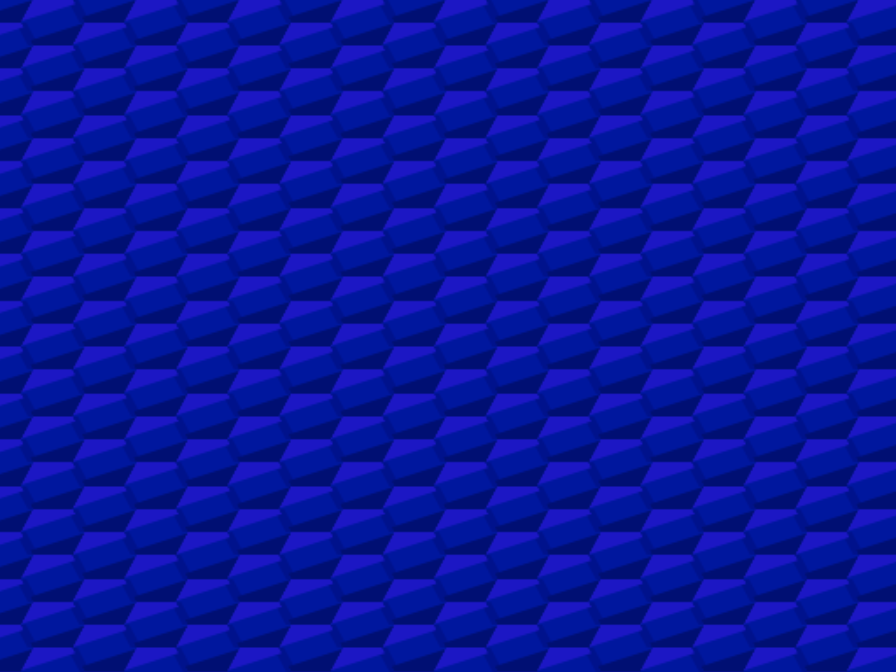
Reproduce this pattern procedurally as a Shadertoy shader.

```glsl
// Interlocking blue scales: stretched hexagons on a staggered lattice.
// Two slanted lines cut each hexagon into a lit top, a flat body and a dark
// underside. A fine grid, blended linearly, gives the slants stepped soft edges.

const vec2 ORIGIN = vec2(0.5394, 0.6220);   // centre of one scale, canvas heights
const float COLUMN = 0.0768;                // spacing of neighbouring columns
const float ROW = 0.0690;                   // height of one scale
const float HALF_WIDTH = 0.0476;            // centre to side corner
const float HALF_TOP = COLUMN - HALF_WIDTH; // half of the flat top edge
const float SLOPE = 0.32;                   // tilt of the facet lines
const float INSET = 0.0012;                 // facet lines pushed off the corners
const float BEVEL = 0.0070;                 // width of the shaded sides
const float SOFT = 0.0016;                  // softness of the facet lines
const float GRID = 384.0;                   // steps per canvas height

const vec3 BODY = vec3(0.00, 0.09, 0.62);
const vec3 LIT = vec3(0.11, 0.09, 0.77);
const vec3 SHADE = vec3(0.00, 0.07, 0.55);
const vec3 UNDERSIDE = vec3(0.00, 0.06, 0.45);

// Offset from the nearest point of a rectangular lattice
vec2 latticeOffset(vec2 p, vec2 period) {
    return p - period * floor(p / period + 0.5);
}

// Signed distance to the line of a slanted hexagon side
float sideDistance(vec2 q) {
    vec2 normal = normalize(vec2(0.5 * ROW, HALF_WIDTH - HALF_TOP));
    return dot(abs(q) - vec2(HALF_WIDTH, 0.0), normal);
}

float softStep(float d, float radius) {
    return smoothstep(-radius, radius, d);
}

// Facet colours around the centre of one scale
vec3 scaleColor(vec2 q) {
    // Bevels on the upper right and lower left sides
    float diagonal = step(0.0, q.x * q.y);
    float bevel = diagonal * softStep(sideDistance(q) + BEVEL, SOFT);
    vec3 color = mix(BODY, SHADE, bevel);

    // Parallel lines near the left and right corners
    float lit = softStep(q.y - SLOPE * (q.x + HALF_WIDTH) - INSET, SOFT);
    float under = softStep(SLOPE * (q.x - HALF_WIDTH) - q.y - INSET, SOFT);
    color = mix(color, LIT, lit);
    return mix(color, UNDERSIDE, under);
}

// Two lattices, half a period apart, cover the plane
vec3 scalePattern(vec2 p) {
    vec2 period = vec2(2.0 * COLUMN, ROW);
    vec2 even = latticeOffset(p, period);
    vec2 odd = latticeOffset(p - 0.5 * period, period);
    float border = 0.5 * (sideDistance(even) - sideDistance(odd));
    return mix(scaleColor(even), scaleColor(odd), softStep(border, 0.6 * SOFT));
}

// Pattern at the centre of one grid cell
vec3 cellColor(vec2 cell) {
    return scalePattern((cell + 0.5) / GRID - ORIGIN);
}

void mainImage(out vec4 fragColor, in vec2 fragCoord) {
    // Linear blend of the four nearest grid cells
    vec2 g = fragCoord / iResolution.y * GRID - 0.5;
    vec2 cell = floor(g);
    vec2 blend = g - cell;
    vec3 lower = mix(cellColor(cell), cellColor(cell + vec2(1.0, 0.0)), blend.x);
    vec3 upper = mix(cellColor(cell + vec2(0.0, 1.0)), cellColor(cell + 1.0), blend.x);
    fragColor = vec4(mix(lower, upper, blend.y), 1.0);
}
```
